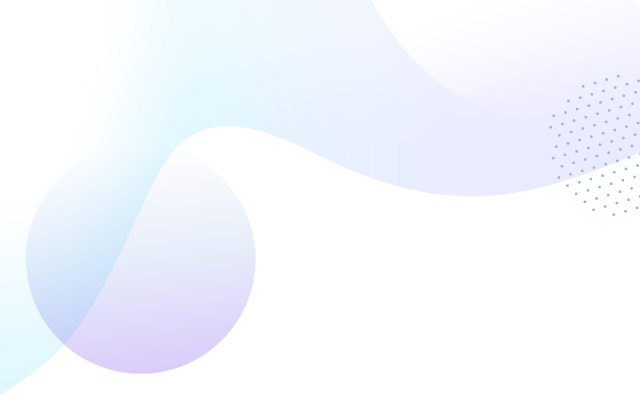
This background is drawn by a Shadertoy shader. Its source:

```glsl
// Pale flowing wave over a translucent gradient disc, with a dotted disc at the right.

const vec3 WHITE = vec3(1.0);
const vec3 CYAN = vec3(0.882, 0.970, 1.0);
const vec3 PERIWINKLE = vec3(0.912, 0.942, 1.0);
const vec3 LAVENDER = vec3(0.920, 0.922, 1.0);
const vec3 MIST = vec3(0.905, 0.930, 0.980);
const vec3 LILAC = vec3(0.855, 0.800, 0.980);
const vec3 DOT_BLUE = vec3(0.580, 0.710, 0.930);

// Coverage of the region where d is negative, softened over width w
float cover(float d, float w) {
    return clamp(0.5 - d / w, 0.0, 1.0);
}

// Cubic through two knots, each holding (x, height, slope)
float hermite(float x, vec3 a, vec3 b) {
    float span = b.x - a.x;
    float t = (x - a.x) / span;
    float s = t * t * (3.0 - 2.0 * t);
    float bend = t * (1.0 - t) * ((1.0 - t) * a.z - t * b.z);
    return mix(a.y, b.y, s) + span * bend;
}

// Height of the wave's lower edge
float waveEdge(float x) {
    vec3 knots[8] = vec3[8](
        vec3(0.0, 0.002, 0.62), vec3(0.165, 0.133, 1.10),
        vec3(0.348, 0.456, 2.20), vec3(0.443, 0.624, 1.05),
        vec3(0.576, 0.681, 0.0), vec3(0.844, 0.589, -0.47),
        vec3(1.192, 0.504, 0.0), vec3(1.62, 0.616, 0.42));
    float y = knots[0].y;
    for (int i = 0; i < 7; i++) {
        if (x >= knots[i].x) y = hermite(x, knots[i], knots[i + 1]);
    }
    return y;
}

// Wave tint: cyan to lavender, with soft white areas near the top
vec3 waveColor(vec2 p, float px) {
    vec3 tint = mix(CYAN, PERIWINKLE, smoothstep(0.48, 0.90, p.x));
    tint = mix(tint, LAVENDER, smoothstep(0.85, 1.25, p.x));
    tint = mix(tint, WHITE, 0.42 * smoothstep(0.62, 1.0, p.y));

    // Left haze
    float haze = length(vec2(p.x, 1.0 - p.y) / vec2(0.327, 0.633));
    tint = mix(WHITE, tint, smoothstep(0.7, 1.6, haze));

    // Bright fold with a crisp left rim
    float rim = 0.65 + 0.35 * exp(-5.3 * (p.x - 0.939));
    float inside = cover(rim - p.y, 3.0 * px);
    float fade = 1.3 * (1.0 - p.y) + 0.5 * (p.x - 1.0);
    tint = mix(tint, WHITE, inside * (1.0 - smoothstep(0.05, 0.6, fade)));

    // Clipped upper right corner
    return mix(tint, WHITE, cover(2.593 - p.x - p.y, 2.0 * px));
}

// Disc tint: white at the top, lilac at the bottom, slightly tilted
vec3 discColor(vec2 p) {
    float s = clamp((0.636 - p.y + 0.12 * (p.x - 0.355)) / 0.58, 0.0, 1.0);
    return mix(mix(WHITE, MIST, min(2.0 * s, 1.0)), LILAC, max(2.0 * s - 1.0, 0.0));
}

// Staggered, tilted rows of dots kept inside a circle
float dots(vec2 p, float radius, float px) {
    float c = cos(0.28), s = sin(0.28);
    vec2 cell = vec2(0.0307, 0.0256);
    vec2 q = vec2(c * p.x + s * p.y, c * p.y - s * p.x);
    float row = floor(q.y / cell.y);
    float shift = 0.5 * mod(row, 2.0);
    float column = floor(q.x / cell.x - shift);
    vec2 center = (vec2(column + shift, row) + 0.5) * cell;
    return cover(length(q - center) - 0.0034, px) * step(length(center), radius);
}

void mainImage(out vec4 fragColor, in vec2 fragCoord) {
    float px = 1.0 / iResolution.y;
    vec2 p = fragCoord * px;

    // Wave, with its edge distance corrected for slope
    float slope = (waveEdge(p.x + 0.002) - waveEdge(p.x - 0.002)) / 0.004;
    float waveDistance = (waveEdge(p.x) - p.y) / sqrt(1.0 + slope * slope);
    vec3 color = mix(WHITE, waveColor(p, px), cover(waveDistance, 1.3 * px));

    // Translucent disc
    float discDistance = length(p - vec2(0.3555, 0.346)) - 0.290;
    color *= mix(WHITE, discColor(p), cover(discDistance, 1.3 * px));

    // Dotted disc
    color = mix(color, DOT_BLUE, dots(p - vec2(1.563, 0.635), 0.180, px));
    fragColor = vec4(color, 1.0);
}
```
